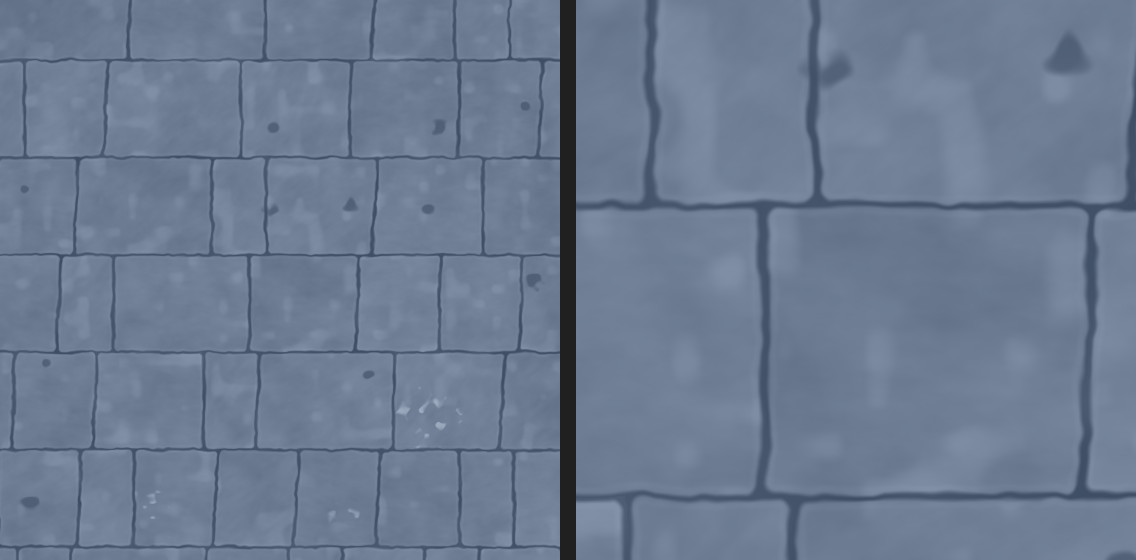
Left: the whole. Right: its middle third, enlarged.
Reproduce this texture procedurally as a WebGL 2 fragment shader.

```glsl
#version 300 es
precision highp float;
// Blue-grey stone paving in level courses, with mixed block widths and thin dark joints.

#define COURSE_HEIGHT 0.1738
#define COURSE_OFFSET 0.0234
#define WIDTH_UNIT 0.0485
#define MAX_LEAN 0.014
#define JOINT_WIDTH 0.0046
#define CORNER_RADIUS 0.009
#define EDGE_WOBBLE 0.0045
#define MOTTLE_SCALE 21.0
#define MOTTLE_CONTRAST 1.0
#define PIT_CHANCE 0.12
#define FLECK_CHANCE 0.13

uniform vec2 u_resolution;
out vec4 fragColor;

const vec3 STONE_DARK = vec3(0.39, 0.45, 0.54);
const vec3 STONE_LIGHT = vec3(0.47, 0.53, 0.62);
const vec3 JOINT_COLOR = vec3(0.24, 0.30, 0.39);
const vec3 PIT_COLOR = vec3(0.28, 0.34, 0.43);
const vec3 FLECK_COLOR = vec3(0.66, 0.72, 0.79);

// Integer hash of a lattice cell, 0 to 1
float hash(ivec2 cell, int seed) {
    uint h = uint(cell.x) * 1597334677u ^ uint(cell.y) * 3812015801u ^ uint(seed) * 2798796415u;
    h = (h ^ (h >> 16)) * 2146121005u;
    h = (h ^ (h >> 15)) * 2221713035u;
    return float((h ^ (h >> 16)) >> 8) / 16777216.0;
}

float noise(vec2 p, int seed) {
    ivec2 c = ivec2(floor(p));
    vec2 f = fract(p);
    f = f * f * (3.0 - 2.0 * f);
    float low = mix(hash(c, seed), hash(c + ivec2(1, 0), seed), f.x);
    float high = mix(hash(c + ivec2(0, 1), seed), hash(c + ivec2(1, 1), seed), f.x);
    return mix(low, high, f.y);
}

float fbm(vec2 p, int seed) {
    float sum = 0.0, weight = 0.5;
    for (int i = 0; i < 4; i++) {
        sum += weight * noise(p, seed + i);
        p = mat2(1.6, 1.2, -1.2, 1.6) * p;
        weight *= 0.5;
    }
    return sum / 0.9375;
}

// Walks along a course: x = distance to the nearest upright joint, y = block number
vec2 findBlock(float x, float v, int course) {
    float joint = -WIDTH_UNIT * (1.0 + 4.0 * hash(ivec2(course, 0), 11));
    float nearest = 1.0, block = 0.0;
    for (int i = 0; i < 14; i++) {
        float lean = MAX_LEAN * (hash(ivec2(course, i), 12) - 0.12);
        float side = x - joint - lean * (v - 0.5);
        nearest = min(nearest, abs(side));
        block += step(0.0, side);
        float pick = hash(ivec2(course, i), 13);
        float units = 2.0 + step(0.3, pick) + step(0.61, pick) + step(0.88, pick);
        joint += WIDTH_UNIT * units;
    }
    return vec2(nearest, block);
}

// Sparse ragged spots, at most one in each grid cell
float spots(vec2 p, float cells, float chance, float radius, int seed) {
    vec2 g = p * cells;
    ivec2 c = ivec2(floor(g));
    vec2 center = 0.3 + 0.4 * vec2(hash(c, seed), hash(c, seed + 1));
    float size = radius * cells * mix(0.5, 1.2, hash(c, seed + 2));
    float ragged = 1.2 * size * (noise(p * 75.0, seed + 3) - 0.5);
    float d = length((fract(g) - center) * vec2(1.0, 1.2)) + ragged;
    return step(hash(c, seed + 4), chance) * (1.0 - smoothstep(size * 0.4, size, d));
}

void main() {
    vec2 p = gl_FragCoord.xy / u_resolution;

    // Uneven edges, then course and block
    vec2 wobble = vec2(noise(p * 32.0, 1), noise(p * 32.0, 2)) - 0.5;
    wobble += 0.5 * (vec2(noise(p * 110.0, 3), noise(p * 110.0, 4)) - 0.5);
    vec2 q = p + EDGE_WOBBLE * wobble;
    float row = (q.y - COURSE_OFFSET) / COURSE_HEIGHT;
    int course = int(floor(row));
    float v = fract(row);
    vec2 block = findBlock(q.x, v, course);
    ivec2 id = ivec2(int(block.y), course);

    // Distance to the block outline, with rounded corners
    vec2 edge = vec2(block.x, min(v, 1.0 - v) * COURSE_HEIGHT + 0.0007);
    float inset = CORNER_RADIUS - length(max(CORNER_RADIUS - edge, 0.0));

    // Mottled face, different on each block
    float tone = hash(id, 21);
    vec2 face = p + 7.0 * vec2(tone, hash(id, 22));
    float angle = 0.6 + 1.2 * hash(id, 23);
    vec2 grain = mat2(cos(angle), sin(angle), -sin(angle), cos(angle)) * face;
    float shade = 0.49 + MOTTLE_CONTRAST * (fbm(face * MOTTLE_SCALE, 31) - 0.5);
    shade += 0.3 * (tone - 0.5) + 0.4 * (noise(p * 3.0, 36) - 0.5);
    shade += 0.35 * (fbm(grain * vec2(110.0, 45.0), 41) - 0.5);
    shade += 0.55 * smoothstep(0.66, 0.95, noise(face * 36.0, 51));
    shade += 0.18 * smoothstep(0.003, 0.006, inset) * (1.0 - smoothstep(0.006, 0.009, inset));
    vec3 color = mix(STONE_DARK, STONE_LIGHT, clamp(shade, -0.3, 1.5));

    // Wear: dark pits and clusters of pale flecks
    color = mix(color, PIT_COLOR, 0.75 * spots(p, 7.0, PIT_CHANCE, 0.018, 61));
    float cluster = spots(p, 6.0, FLECK_CHANCE, 0.055, 71);
    float fleck = smoothstep(0.62, 0.85, noise(grain * vec2(105.0, 70.0), 81));
    color = mix(color, FLECK_COLOR, 0.75 * cluster * fleck);

    // Joints of slightly uneven width and depth
    float width = JOINT_WIDTH * mix(0.75, 1.25, noise(p * 45.0, 91));
    float joint = 1.0 - smoothstep(width * 0.2, width, inset);
    float depth = mix(0.7, 1.0, noise(p * 28.0, 92));
    fragColor = vec4(mix(color, JOINT_COLOR, joint * depth), 1.0);
}
```
